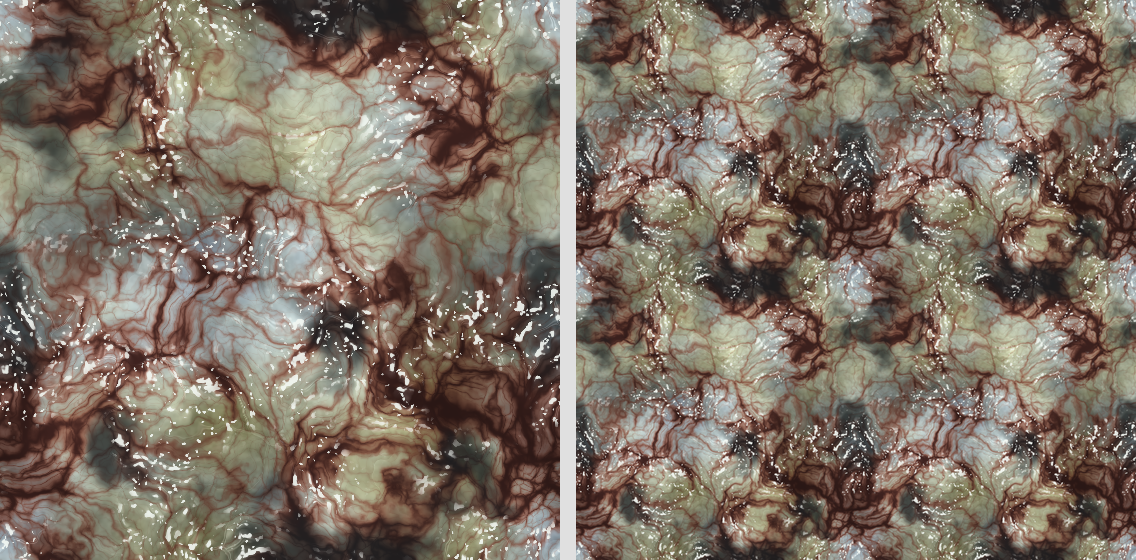
Left, the tile; right, the same tile 2 across and 2 down.
A WebGL 2 fragment shader for this texture:

```glsl
#version 300 es
precision highp float;
// Wet, veined tissue: pale green lobes under a branching net of dark red vessels.
// Warped cellular noise at several scales gives vessels, lobes, folds and glints;
// layered value noise varies them. Every lattice wraps, so the square tiles.
uniform vec2 u_resolution;
out vec4 fragColor;

// Three random values in 0..1 for a lattice cell that repeats after period cells.
vec3 hash(vec2 cell, float period, float seed) {
    uvec3 v = uvec3(vec3(mod(cell + 0.5, period), seed));
    v = v * 1664525u + 1013904223u;
    v.x += v.y * v.z; v.y += v.z * v.x; v.z += v.x * v.y;
    v ^= v >> 16u;
    v.x += v.y * v.z; v.y += v.z * v.x; v.z += v.x * v.y;
    return vec3(v >> 8u) / 16777216.0;
}

float noise(vec2 uv, float period, float seed) {
    vec2 p = uv * period, i = floor(p), f = fract(p);
    f = f * f * f * (f * (f * 6.0 - 15.0) + 10.0);
    float low = mix(hash(i, period, seed).x, hash(i + vec2(1, 0), period, seed).x, f.x);
    float high = mix(hash(i + vec2(0, 1), period, seed).x, hash(i + 1.0, period, seed).x, f.x);
    return mix(low, high, f.y);
}

float fbm(vec2 uv, float period, float seed) {
    float sum = 0.0, weight = 0.52;
    for (int octave = 0; octave < 5; octave++) {
        sum += weight * noise(uv, period, seed + float(octave));
        period *= 2.0;
        weight *= 0.5;
    }
    return sum;
}

// Cellular noise: xy = offset from the nearest point, z = border distance, w = cell id.
vec4 cells(vec2 uv, float period, float seed) {
    vec2 p = uv * period, i = floor(p), nearest = vec2(0);
    float first = 9.0, second = 9.0, id = 0.0;
    for (int y = -1; y <= 1; y++)
    for (int x = -1; x <= 1; x++) {
        vec2 cell = i + vec2(x, y);
        vec3 rnd = hash(cell, period, seed);
        vec2 offset = p - cell - rnd.xy;
        float d = length(offset);
        second = min(second, max(first, d));
        if (d < first) { first = d; nearest = offset; id = rnd.z; }
    }
    return vec4(nearest, second - first, id);
}

float vessel(float border, float width) {
    return exp(-pow(border / width, 1.4));
}

// Domed brightness of a lobe, lit from above.
float dome(vec4 cell) {
    return 0.45 - dot(cell.xy, cell.xy) + 0.35 * cell.y;
}

// Ragged white spots on some cells; x = hard core, y = soft sheen around it.
vec2 glint(vec2 uv, vec4 cell, float radius, float rarity, float grain) {
    float ragged = length(cell.xy) + 0.45 * (noise(uv, grain, 71.0) - 0.5);
    float core = smoothstep(radius, radius * 0.45, ragged);
    float sheen = exp(-9.0 * dot(cell.xy, cell.xy)) * smoothstep(0.0, 0.2, cell.z);
    return vec2(core, sheen) * step(rarity, cell.w);
}

void main() {
    vec2 uv = gl_FragCoord.xy / u_resolution;

    // Bend the lattice so that borders wander like vessels.
    vec2 bend = vec2(fbm(uv, 5.0, 1.0), fbm(uv, 5.0, 11.0)) - 0.5;
    vec2 ripple = vec2(fbm(uv, 22.0, 21.0), fbm(uv, 22.0, 31.0)) - 0.5;
    vec2 p = uv + 0.2 * bend + 0.022 * ripple;

    vec4 large = cells(p, 8.0, 2.0);
    vec4 medium = cells(p + 0.02 * ripple, 17.0, 3.0);
    vec4 small = cells(p, 36.0, 4.0);
    vec4 fine = cells(p, 68.0, 5.0);

    // Vessels, thick where blood gathers.
    float blood = smoothstep(0.34, 0.7, fbm(uv + 0.1 * bend, 5.0, 41.0));
    float trunk = vessel(large.z, mix(0.06, 0.26, blood)) * mix(0.5, 0.95, blood);
    float branch = vessel(medium.z, mix(0.07, 0.26, blood)) * mix(0.25, 0.8, blood);
    float twig = vessel(small.z, 0.13) * mix(0.16, 0.45, blood);
    float hair = vessel(fine.z, 0.16) * 0.13;
    float density = 1.0 - (1.0 - trunk) * (1.0 - branch) * (1.0 - twig) * (1.0 - hair);
    density = mix(density, 1.0, 0.3 * blood * blood);

    // Pale tissue: broad light, rounded lobes and thin overlapping folds.
    vec4 fold = cells(uv + 0.16 * bend, 9.0, 6.0);
    float crease = (fold.w - 0.5) * exp(-5.0 * fold.z) * smoothstep(0.0, 0.025, fold.z);
    float light = smoothstep(0.24, 0.76, fbm(uv, 5.0, 51.0));
    float tone = 0.14 + 0.6 * light + 0.26 * dome(large) + 0.24 * dome(medium)
               + 0.12 * dome(small) + 0.26 * crease + 0.12 * (noise(uv, 128.0, 56.0) - 0.5);
    vec3 tissue = mix(vec3(0.34, 0.35, 0.28), vec3(0.76, 0.80, 0.74), clamp(tone, 0.0, 1.15));
    float hue = fbm(uv, 4.0, 61.0) - 0.5;
    tissue += hue * vec3(0.16, 0.06, -0.28);

    // Blood darkens from rust to near black in the densest parts.
    vec3 rust = mix(vec3(0.47, 0.25, 0.19), vec3(0.20, 0.11, 0.10), smoothstep(0.55, 1.0, density));
    rust *= 0.8 + 0.4 * light;
    vec3 colour = mix(tissue, rust, smoothstep(0.0, 0.95, density));

    // Cold shadows in the hollows.
    float hollow = smoothstep(0.57, 0.76, fbm(uv + 0.08 * bend, 5.0, 81.0));
    colour = mix(colour, vec3(0.10, 0.12, 0.13), 0.75 * hollow);

    // Wet highlights, gathered in clusters.
    float wet = smoothstep(0.46, 0.66, fbm(uv, 7.0, 91.0));
    vec2 drops = glint(uv, cells(p, 38.0, 7.0), 0.25, 0.5, 150.0);
    vec2 specks = glint(uv, cells(uv + 0.03 * ripple, 105.0, 8.0), 0.3, 0.72, 230.0);
    float rim = smoothstep(0.03, 0.0, abs(fold.z - 0.03)) * smoothstep(0.5, 0.75, noise(uv, 30.0, 97.0));
    colour += wet * (0.16 * drops.y + 0.12 * rim);
    colour = mix(colour, vec3(0.95, 0.97, 0.95), wet * clamp(drops.x + wet * specks.x, 0.0, 1.0) * 0.9);
    fragColor = vec4(clamp(colour, 0.0, 1.0), 1.0);
}
```
